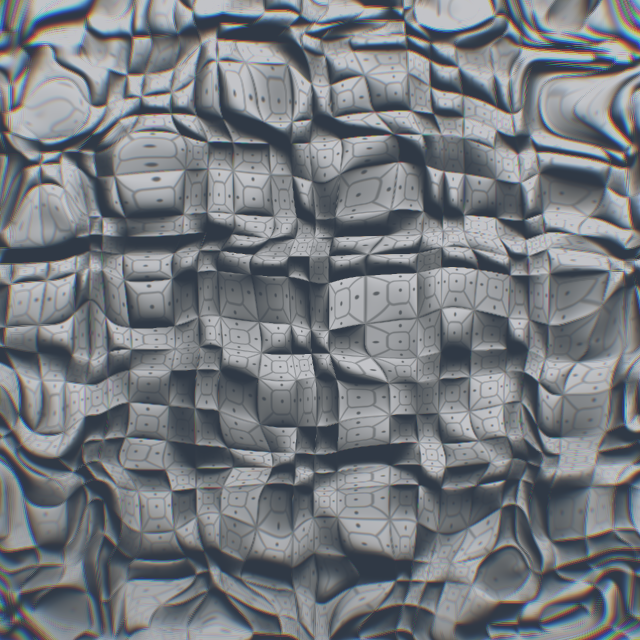
This texture is drawn by a Shadertoy shader. Its source:

```glsl
// A crumpled grid of pillows and hollows, lit from above and inked with fine cell lines.
// A warped lattice gives a height field; its slope and depth give the tone.
// Colour fringes and a soft lens blur grow towards the borders.

float hash(vec2 p) {
    return fract(sin(dot(p, vec2(127.1, 311.7))) * 43758.5453);
}

// Bilinear blend of random lattice values, with weights w inside cell id
float lattice(vec2 id, vec2 w) {
    return mix(mix(hash(id), hash(id + vec2(1, 0)), w.x),
               mix(hash(id + vec2(0, 1)), hash(id + vec2(1, 1)), w.x), w.y);
}

float noise(vec2 p) {
    vec2 f = fract(p);
    return lattice(floor(p), f * f * (3.0 - 2.0 * f));
}

// Canvas position to bent grid coordinates, calm in the middle and wild outside
vec2 warpGrid(vec2 c) {
    float r2 = dot(c, c);
    vec2 g = c * (20.5 + 8.0 * r2);
    g += 0.28 * sin(g * 1.7 + vec2(0.4, 2.0)) + 0.22 * sin(g * 0.9 + vec2(1.0, 4.0));
    float bend = 0.75 + 2.6 * smoothstep(0.04, 0.4, r2);
    vec2 q = g * 0.5;
    return g + bend * (vec2(noise(q + 17.3), noise(q + 51.8)) - 0.5);
}

// Dome that rises from the cell border, with a crease along it
float pillow(vec2 f) {
    vec2 s = 4.0 * f * (1.0 - f);
    return pow(s.x * s.y + 0.002, 0.65);
}

// Positive for a bulging cell, negative for a hollow; hollows gather low down
float bulge(vec2 id, float y) {
    return hash(id + 83.0) - mix(0.68, 0.36, smoothstep(-0.45, 0.3, y));
}

float height(vec2 c) {
    vec2 g = warpGrid(c), id = floor(g), f = g - id;
    return 0.75 * lattice(id + 9.0, f) + 0.9 * noise(g * 0.55 + 30.0)
         + 0.85 * bulge(id, c.y) * pillow(f);
}

// Thin lines: cell border, rounded inner square, spokes and five dots
float ink(vec2 g) {
    vec2 f = fract(g) - 0.5, a = abs(f);
    float border = 0.5 - max(a.x, a.y);
    vec2 k = a - 0.12;
    float inner = length(max(k, 0.0)) + min(max(k.x, k.y), 0.0) - 0.12;
    float spoke = abs(a.x - a.y) * 0.707 + 0.1 * step(inner, 0.0);
    float line = min(border, min(abs(inner), spoke));
    vec2 side = a.x > a.y ? a : a.yx;
    float dots = min(length(f), length(side - vec2(0.38, 0.0)));
    return max(0.36 * (1.0 - smoothstep(0.006, 0.032, line)),
               0.65 * (1.0 - smoothstep(0.018, 0.05, dots)));
}

// Brightness of the surface, from 0 in shadow to 1 in light
float tone(vec2 c) {
    float e = 0.0008, h = height(c);
    vec2 slope = vec2(height(c + vec2(e, 0)) - h, height(c + vec2(0, e)) - h) / (e * 21.0);
    vec3 normal = normalize(vec3(-slope * 0.95, 1.0));
    float light = dot(normal, normalize(vec3(0.16, 0.62, 0.78)));
    float t = smoothstep(0.12, 1.06, light);

    // Hollows sink into shade, the upper right stands in more light
    vec2 g = warpGrid(c), id = floor(g);
    float depth = max(-bulge(id, c.y), 0.0) * pillow(g - id);
    t *= 1.0 - 1.1 * min(depth, 0.7);
    t *= 0.93 + 0.22 * c.y + 0.08 * c.x + 0.2 * (noise(g * 0.23 + 70.0) - 0.5);
    float lineFade = 1.0 - 0.75 * smoothstep(0.1, 0.4, dot(c, c));
    return t * (1.0 - ink(g) * lineFade);
}

// Slate shadow through neutral grey to pale silver
vec3 palette(vec3 t) {
    vec3 slate = vec3(0.19, 0.225, 0.27);
    vec3 grey = vec3(0.41, 0.425, 0.435);
    vec3 silver = vec3(0.76, 0.765, 0.78);
    vec3 low = mix(slate, grey, clamp(t / 0.38, 0.0, 1.0));
    return mix(low, silver, clamp((t - 0.38) / 0.54, 0.0, 1.0));
}

void mainImage(out vec4 fragColor, in vec2 fragCoord) {
    vec2 c = fragCoord / iResolution.xy - 0.5;
    float r2 = dot(c, c);
    float blur = 0.0005 + 0.0028 * r2;
    vec3 t = vec3(0.0);

    // Four lens samples, each split radially into red, green and blue
    for (int i = 0; i < 4; i++) {
        vec2 corner = vec2(i % 2, i / 2) * 2.0 - 1.0;
        vec2 s = c + corner * blur;
        float split = 0.018 * r2;
        t += 0.25 * vec3(tone(s * (1.0 - split)), tone(s), tone(s * (1.0 + split)));
    }
    fragColor = vec4(palette(t), 1.0);
}
```
